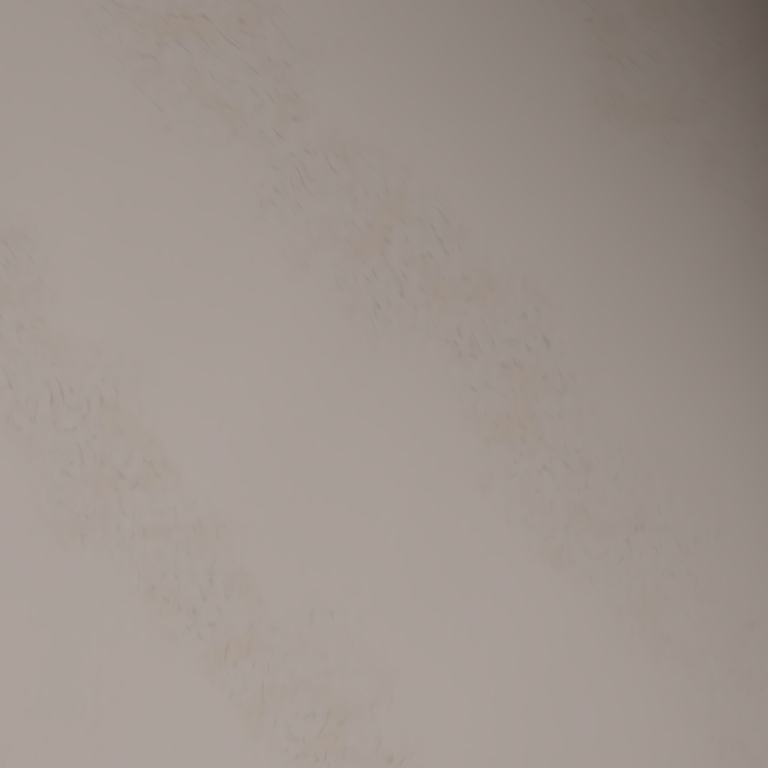
Give the GLSL for this texture, as a WebGL 2 fragment shader.

```glsl
#version 300 es
precision highp float;

uniform vec2 u_resolution;
out vec4 fragColor;

#define LIGHT_LEVEL 0.676
#define TINT_OFFSET vec3(0.0, 0.041, 0.064)
#define BAND_PERIOD 0.72
#define BAND_CENTRE 0.55
#define FLECK_SCALE vec2(120.0, 62.0)
#define FLECK_DEPTH 0.036
#define GRAIN_DEPTH 0.010
#define STAIN_SCALE 17.0
#define STAIN_TINT vec3(0.004, 0.009, 0.024)

const float TAU = 6.2831853;

// Pseudo-random unit gradient for a lattice point
vec2 latticeGradient(vec2 cell) {
    vec3 p = fract(cell.xyx * vec3(0.1031, 0.1030, 0.0973));
    p += dot(p, p.yzx + 33.33);
    float angle = TAU * fract((p.x + p.y) * p.z);
    return vec2(cos(angle), sin(angle));
}

// Gradient noise, roughly -0.7 to 0.7
float gradientNoise(vec2 p) {
    vec2 cell = floor(p);
    vec2 f = fract(p);
    vec2 w = f * f * f * (f * (f * 6.0 - 15.0) + 10.0);
    float a = dot(latticeGradient(cell), f);
    float b = dot(latticeGradient(cell + vec2(1, 0)), f - vec2(1, 0));
    float c = dot(latticeGradient(cell + vec2(0, 1)), f - vec2(0, 1));
    float d = dot(latticeGradient(cell + vec2(1, 1)), f - vec2(1, 1));
    return mix(mix(a, b, w.x), mix(c, d, w.x), w.y);
}

float fractalNoise(vec2 p) {
    float sum = 0.0;
    float amplitude = 0.6;
    for (int i = 0; i < 4; i++) {
        sum += amplitude * gradientNoise(p);
        p = mat2(1.6, 1.2, -1.2, 1.6) * p + 7.3;
        amplitude *= 0.5;
    }
    return sum;
}

// Soft light from the lower left, falling off to the upper right corner
float lightFalloff(vec2 uv) {
    vec2 q = uv * uv;
    float level = LIGHT_LEVEL - 0.05 * q.y - 0.06 * q.x * uv.x;
    level -= 0.16 * q.x * q.y;
    return level - 0.045 * pow(uv.x, 12.0) * uv.y;
}

// Worn bands running from the upper left to the lower right
float wornBands(vec2 uv) {
    float across = 1.2 * uv.x + uv.y + 0.22 * fractalNoise(uv * 4.0 + 3.1);
    float wave = cos(TAU * (across - BAND_CENTRE) / BAND_PERIOD);
    float patches = fractalNoise(uv * 7.0 + 11.7);
    float fade = 1.0 - 0.7 * smoothstep(0.6, 1.0, uv.x);
    return smoothstep(-0.15, 0.85, wave + 0.9 * patches) * fade;
}

// Short dark flecks, leaning by a slowly varying amount
float flecks(vec2 uv) {
    float lean = 0.35 - 0.7 * uv.y;
    vec2 p = vec2(uv.x - lean * uv.y, uv.y);
    p += 0.012 * vec2(gradientNoise(uv * 19.0), gradientNoise(uv * 19.0 + 40.0));
    float fine = gradientNoise(p * FLECK_SCALE);
    float broad = gradientNoise(p * FLECK_SCALE * 0.6 + 23.0);
    return smoothstep(0.16, 0.55, fine) + 0.5 * smoothstep(0.2, 0.55, broad);
}

void main() {
    vec2 uv = gl_FragCoord.xy / u_resolution;
    float worn = wornBands(uv);

    // Base tone with faint cloudiness
    float tone = lightFalloff(uv) + 0.010 * fractalNoise(uv * vec2(4.0, 3.0) + 5.0);

    // Flecks and soft grain, mostly inside the worn bands
    float density = smoothstep(-0.3, 0.35, fractalNoise(uv * 12.0 + 29.0));
    tone -= FLECK_DEPTH * worn * mix(0.3, 1.0, density) * flecks(uv);
    tone -= 0.008 * worn;
    tone += GRAIN_DEPTH * (0.2 + worn) * gradientNoise(uv * vec2(75.0, 50.0) + 61.0);
    vec3 color = vec3(tone) - TINT_OFFSET;

    // Warm stains
    float stain = smoothstep(0.0, 0.4, gradientNoise(uv * STAIN_SCALE + 17.0));
    color -= STAIN_TINT * stain * worn;

    fragColor = vec4(clamp(color, 0.0, 1.0), 1.0);
}
```
